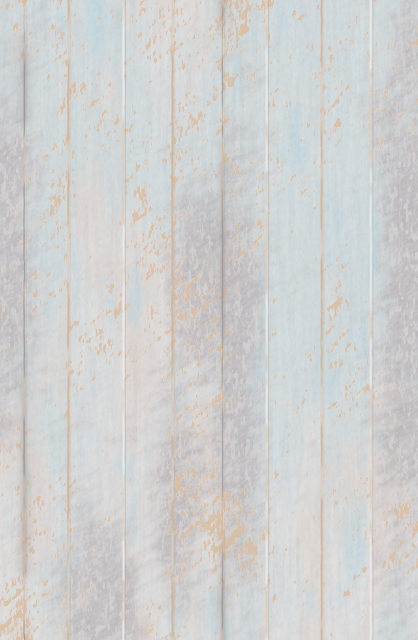
Write a Shadertoy shader that draws this texture.

```glsl
const int   SEAMS = 8;
const float ASPECT = 0.652;          // board width over height
const float FIRST_SEAM = 0.061;      // in canvas widths
const float PITCH = 0.1186;
const float SEAM_HALF = 0.0016;      // in canvas heights
const float FLAKE_LEVEL = 0.635;     // higher leaves more paint
const float GRAIN = 0.060;
const vec3  PALE  = vec3(0.858, 0.856, 0.856);
const vec3  BLUE  = vec3(0.805, 0.846, 0.858);
const vec3  AQUA  = vec3(0.720, 0.835, 0.872);
const vec3  GREY  = vec3(0.755, 0.740, 0.748);
const vec3  BLUSH = vec3(0.858, 0.835, 0.822);
const vec3  WOOD  = vec3(0.855, 0.725, 0.595);
const vec3  WHITE = vec3(0.930, 0.920, 0.915);
const vec3  SHADE = vec3(0.600, 0.575, 0.570);

// Worn grey areas: centre and radii in canvas fractions
const vec4 WORN[6] = vec4[6](
    vec4(0.48, 0.53, 0.08, 0.20), vec4(0.57, 0.42, 0.07, 0.42),
    vec4(0.97, 0.55, 0.08, 0.50), vec4(0.01, 0.60, 0.08, 0.36),
    vec4(0.24, 0.06, 0.11, 0.16), vec4(0.43, 0.24, 0.07, 0.22));

float hash(vec2 p) {
    vec3 q = fract(p.xyx * 0.1031);
    q += dot(q, q.yzx + 33.33);
    return fract((q.x + q.y) * q.z);
}

float noise(vec2 p) {
    vec2 i = floor(p), f = fract(p);
    f = f * f * (3.0 - 2.0 * f);
    return mix(mix(hash(i), hash(i + vec2(1, 0)), f.x),
               mix(hash(i + vec2(0, 1)), hash(i + vec2(1, 1)), f.x), f.y);
}

// Octaves keep their axes, so stretched noise stays stretched
float fbm(vec2 p, int octaves) {
    float sum = 0.0, amp = 0.5, total = 0.0;
    for (int i = 0; i < octaves; i++) {
        sum += amp * noise(p);
        total += amp;
        p = 2.03 * p + 17.3;
        amp *= 0.5;
    }
    return sum / total;
}

// Slightly uneven spacing between the planks
float seamX(float i) {
    return FIRST_SEAM + PITCH * i - 0.0065
         - 0.006 * sin(1.5708 * i) + 0.0035 * cos(3.14159 * i);
}

void mainImage(out vec4 fragColor, in vec2 fragCoord) {
    vec2 uv = fragCoord / iResolution.xy;
    vec2 p = uv * vec2(ASPECT, 1.0);
    float px = 1.0 / iResolution.y;

    // Plank index and signed distance to the nearest seam
    float plank = 0.0, seam = 0.0, d = 1.0;
    for (int i = 0; i < SEAMS; i++) {
        float dx = (uv.x - seamX(float(i))) * ASPECT;
        plank += step(0.0, dx);
        if (abs(dx) < abs(d)) { d = dx; seam = float(i); }
    }
    float ad = abs(d);
    bool dark = mod(seam, 4.0) < 0.5;
    bool white = !dark && fract(0.4 * seam + 0.3) < 0.4;
    vec2 q = p + vec2(3.7, 11.3) * plank;

    // Broad washes of paint
    float wash = fbm(p * vec2(10.0, 4.0) + 4.0, 4) + 0.4 * (fbm(q * vec2(18.0, 5.0), 4) - 0.5);
    vec3 col = mix(PALE, BLUSH, smoothstep(0.40, 0.65, fbm(q * vec2(16.0, 6.0) + 31.0, 4)));
    col = mix(col, BLUE, 0.9 * smoothstep(0.40, 0.66, wash + 0.26 * (uv.y - 0.52)));
    col = mix(col, AQUA, 0.5 * smoothstep(0.62, 0.80, fbm(q * vec2(22.0, 7.0) + 57.0, 4)));

    // Grey weathering that fades out through ragged brushwork
    float worn = 0.0;
    for (int i = 0; i < 6; i++) {
        vec2 r = (uv - WORN[i].xy) / WORN[i].zw;
        worn = max(worn, exp(-dot(r, r)));
    }
    vec2 saw = vec2(p.x + 0.45 * p.y, p.y - 0.55 * p.x + 0.010 * noise(p * 22.0));
    float ragged = 0.5 * fbm(p * vec2(30.0, 12.0) + 8.0, 5) + 0.5 * fbm(saw * vec2(32.0, 90.0), 4);
    float grey = smoothstep(0.10, 1.0, worn + 1.5 * (ragged - 0.5));
    col = mix(col, GREY, 0.92 * grey);

    // Wood grain, saw marks and pale brushed flecks
    float fibre = noise(q * vec2(330.0, 26.0)) + noise(q * vec2(170.0, 11.0)) - 1.0;
    float marks = noise(saw * vec2(120.0, 360.0) + plank * 9.0) - 0.5;
    float speck = noise(q * vec2(380.0, 190.0)) - 0.5;
    col += GRAIN * (0.35 * fibre + 0.35 * speck + marks * (0.15 + 0.6 * grey));
    float fleck = smoothstep(0.55, 0.75, fbm(q * vec2(260.0, 105.0) + 3.0, 2));
    col = mix(col, PALE, fleck * (0.15 + 0.40 * grey));

    // Flaked paint: slanted scrapes and upright chips, gathered in clusters
    vec2 slant = vec2(0.74 * p.x + 0.67 * p.y, 0.74 * p.y - 0.67 * p.x);
    float scrape = fbm(slant * vec2(38.0, 170.0) + plank * 5.0, 3);
    float chips = fbm(q * vec2(300.0, 105.0), 3);
    float region = fbm(p * vec2(13.0, 6.0) + 71.0, 3) - 0.5;
    float edgeWear = white ? 0.02 : 0.06;
    float flake = 0.45 * scrape + 0.55 * chips + 0.50 * region
                + 0.07 * (uv.y - 0.5) + edgeWear * exp(-ad / 0.012) - 0.03 * grey;
    float bared = flake - FLAKE_LEVEL;
    col = mix(col, BLUSH, 0.5 * smoothstep(-0.10, 0.02, bared));
    col = mix(col, WOOD, 0.72 * smoothstep(-0.01, 0.09, bared));

    // Stains that gather beside the seams
    float along = noise(vec2(seam * 7.3, uv.y * 7.0));
    float stain = smoothstep(0.64, 0.86, along) * exp(-ad / 0.006);
    col = mix(col, dark ? SHADE : AQUA, 0.5 * stain);

    // Seams: dark gaps, painted white beads or bare wood
    float halfWidth = SEAM_HALF * (dark ? 0.55 : 1.0);
    float wobble = 0.0010 * (noise(vec2(seam * 3.1, uv.y * 60.0)) - 0.5);
    float line = 1.0 - smoothstep(-px, px, abs(d + wobble) - halfWidth);
    float rim = 1.0 - smoothstep(-px, px, abs(d - 1.9 * SEAM_HALF) - 0.45 * SEAM_HALF);
    float bare = smoothstep(0.46, 0.64, fbm(vec2(seam * 5.7, uv.y * 16.0), 4));
    vec3 lineCol = dark ? mix(SHADE, WOOD, bare)
                 : white ? mix(WHITE, WOOD, 0.6 * bare)
                 : mix(WOOD * 0.96, WHITE, 0.45 * bare);
    col = mix(col, SHADE, rim * (white ? 0.30 : 0.15));
    col = mix(col, lineCol, 0.85 * line);

    fragColor = vec4(clamp(col, 0.0, 1.0), 1.0);
}
```
